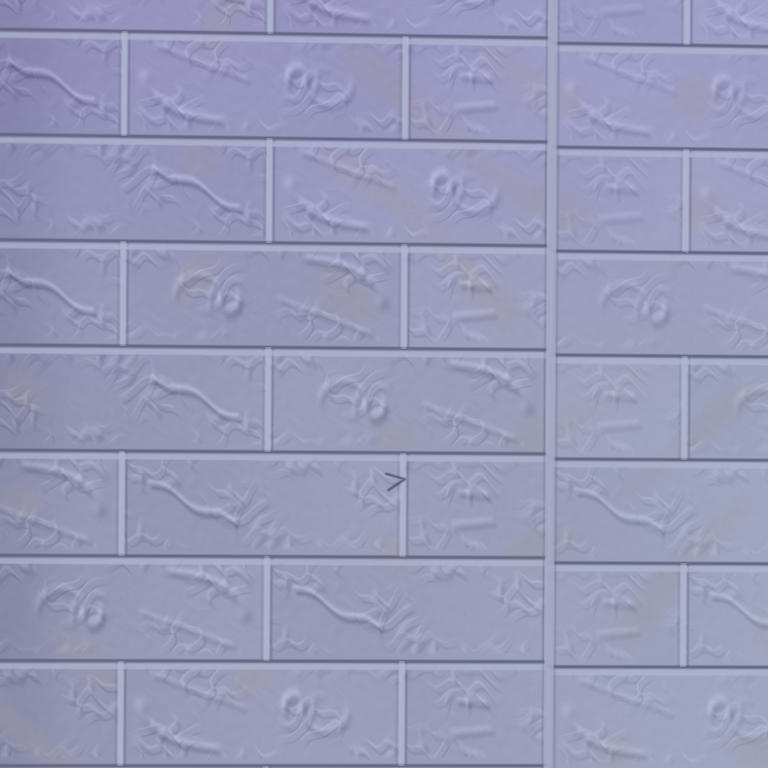
This texture is drawn by a Shadertoy shader. Its source:

```glsl
#define SEAM 0.712
#define BRICK 0.366
#define PITCH 0.137
#define HALF_SHIFT 0.518
#define SOFT 0.0016
#define RELIEF 0.085
#define FACE vec3(0.595, 0.615, 0.725)
#define SHADOW vec3(0.39, 0.40, 0.51)
#define GLOW vec3(0.69, 0.715, 0.815)
#define STAIN vec3(0.62, 0.60, 0.64)

vec2 hash2(vec2 p) {
    return fract(sin(vec2(dot(p, vec2(127.1, 311.7)), dot(p, vec2(269.5, 183.3)))) * 4375.85);
}

// Distances to the nearest and second nearest cell points
vec2 cells(vec2 p) {
    vec2 id = floor(p), f = fract(p), best = vec2(8.0);
    for (int j = -1; j <= 1; j++)
    for (int i = -1; i <= 1; i++) {
        vec2 g = vec2(i, j);
        float d = length(g + hash2(id + g) - f);
        best = d < best.x ? vec2(d, best.x) : vec2(best.x, min(best.y, d));
    }
    return best;
}

float band(float d, float halfWidth) {
    float soft = max(SOFT, 0.7 / iResolution.y);
    return 1.0 - smoothstep(halfWidth - soft, halfWidth + soft, abs(d));
}

float segment(vec2 p, vec2 a, vec2 b) {
    vec2 d = b - a;
    return length(p - a - d * clamp(dot(p - a, d) / dot(d, d), 0.0, 1.0));
}

float ridge(float d, float width) { return exp(-d * d / (width * width)); }

// Long slanting gouge with a slight S bend
float gouge(vec2 p) {
    float t = clamp((p.x - 0.28) / 0.8, 0.0, 1.0);
    vec2 c = vec2(0.28 + 0.8 * t, 0.68 - 0.38 * t + 0.04 * sin(t * 9.0));
    return ridge(length(p - c), 0.022 + 0.03 * t * (1.0 - t));
}

// Large arch at one end, small hooks at the other
float arches(vec2 p) {
    vec2 a = (p - vec2(1.72, 0.42)) / vec2(0.75, 0.42);
    float arch = ridge((length(a) - 1.0) * 0.42, 0.03) * smoothstep(-0.1, 0.1, a.x) * smoothstep(-0.2, 0.1, a.y);
    vec2 b = p - vec2(0.72, 0.46), c = p - vec2(1.02, 0.48);
    float hook = ridge(length(b) - 0.22, 0.03) * smoothstep(-0.08, 0.1, b.y);
    float cup = ridge(length(c * vec2(1.0, 0.6)) - 0.09, 0.03) * smoothstep(0.1, -0.05, c.y);
    float tail = ridge(segment(p, vec2(1.5, 0.45), vec2(2.35, 0.14)), 0.025);
    return arch + 0.7 * hook + cup + 0.5 * tail;
}

// Stamped surface; kind: 0 gouge, 1 arches, 2 short brick
float height(vec2 p, float kind, bool turned) {
    if (turned) p = vec2(BRICK / PITCH, 1.0) - p;
    vec2 w = p + 0.11 * sin(p.yx * vec2(9.0, 7.0) + kind * 3.0) + 0.04 * sin(p.yx * 23.0);
    vec2 crease = cells(w * vec2(3.6, 4.6) + kind * 9.0);
    float rim = smoothstep(0.25, 0.05, min(p.y, 1.0 - p.y));
    float gate = sin(p.x * 5.3 + kind * 2.0 + 2.0 * sin(p.y * 4.0)) + sin(p.y * 8.0 + p.x * 3.7);
    gate = smoothstep(-0.3, 1.2, gate + 0.6 * rim);
    float h = 0.6 * gate * (1.0 - smoothstep(0.0, 0.24, crease.y - crease.x));
    h -= 0.14 * cells(w * 9.0 + kind * 5.0).x;
    if (kind < 0.5) return h + 1.1 * gouge(p);
    if (kind < 1.5) return h + 0.9 * arches(p);
    return h + 0.7 * ridge(segment(p, vec2(0.55, 0.62), vec2(0.8, 0.59)), 0.03)
             + 0.6 * ridge(segment(p, vec2(0.5, 0.3), vec2(0.85, 0.34)), 0.03);
}

void mainImage(out vec4 fragColor, in vec2 fragCoord) {
    vec2 uv = fragCoord / iResolution.xy;

    // Two panels of half-shifted courses, leaning slightly
    float x = uv.x - SEAM - 0.006 * uv.y;
    float side = step(0.0, x);
    float pitch = PITCH - 0.0023 * uv.x;
    float v = (uv.y - 0.003 + 0.0065 * side) / pitch;
    float row = floor(v);
    float shift = HALF_SHIFT * abs(1.0 - mod(row, 2.0) - side);
    float u = x / BRICK + shift;
    float col = floor(u);
    vec2 p = vec2(fract(u) * BRICK / PITCH, fract(v));

    // Choose the stamp and its half turn for this brick
    bool isShort = shift > 0.0 && col > -0.5 && col < 0.5;
    bool gouged = (abs(row - 1.5) < 1.0) == (col > -1.5);
    float kind = isShort ? 2.0 : gouged ? 0.0 : 1.0;
    bool turned = !isShort && (gouged ? row > 2.5 : abs(row - 2.5) > 2.0);
    if (isShort && side > 0.5) p.x -= HALF_SHIFT * BRICK / PITCH;

    // Wall light: violet above, paler to the right, dim at the left edge
    vec3 color = FACE + vec3(0.045, 0.055, 0.045) * (uv.x - 0.45);
    color += vec3(0.0, -0.025, 0.03) * smoothstep(0.45, 1.0, uv.y);
    color -= 0.045 * smoothstep(0.12, 0.0, uv.x);
    float blotch = sin(uv.x * 17.0 + 3.0 * sin(uv.y * 8.0)) * sin(uv.y * 21.0 + 2.0 * sin(uv.x * 11.0));
    color = mix(color, STAIN, 0.35 * smoothstep(0.55, 1.0, blotch));
    color += 0.008 * sin(uv.x * 9.0 + row * 2.3 + col * 1.7);

    // Relief lit from the upper left
    vec2 toLight = vec2(-0.018, 0.034);
    float slope = height(p - toLight, kind, turned) - height(p + toLight, kind, turned);
    float inner = smoothstep(0.03, 0.12, p.y) * smoothstep(1.0, 0.88, p.y);
    color += RELIEF * mix(1.0, 0.75, side) * inner * clamp(slope, -1.4, 1.2);

    // Grooves: pale uprights, dark ledges over pale beds
    float jx = (u - round(u)) * BRICK;
    float jy = (v - round(v)) * pitch;
    float upright = band(jx, 0.0036);
    color = mix(color, SHADOW, 0.45 * band(jx - 0.0062, 0.0015) + 0.2 * band(jx + 0.006, 0.0015));
    color = mix(color, GLOW, 0.85 * upright);
    color = mix(color, GLOW, 0.7 * band(jy + 0.0075, 0.0035));
    color = mix(color, SHADOW, (0.95 - 0.45 * upright) * band(jy, 0.0021));

    // Seam between the panels
    color = mix(color, SHADOW, 0.3 * band(x - 0.0095, 0.0018) + 0.3 * band(x + 0.0055, 0.0015));
    color = mix(color, mix(FACE, GLOW, 0.5), 0.9 * band(x - 0.002, 0.006));

    // Small dark nick beside an upright
    vec2 tip = vec2(0.527, 0.376);
    float nick = min(segment(uv, tip, tip + vec2(-0.024, 0.007)), segment(uv, tip, tip - vec2(0.021, 0.014)));
    color = mix(color, SHADOW * 0.75, 0.8 * band(nick, 0.0016));

    fragColor = vec4(clamp(color, 0.0, 1.0), 1.0);
}
```
